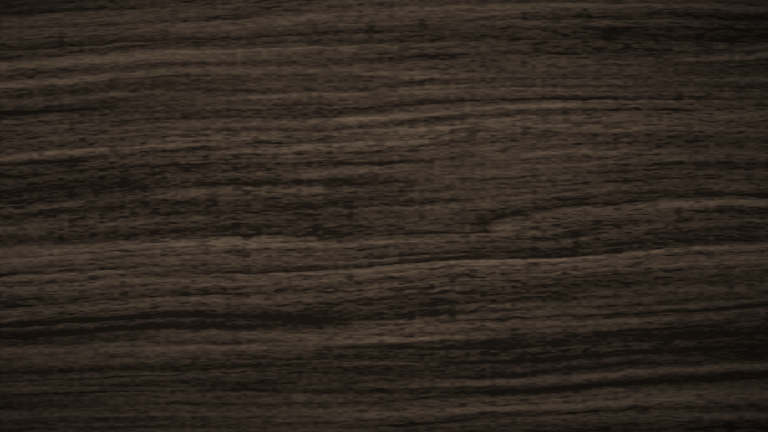
A WebGL 2 fragment shader for this texture:

```glsl
#version 300 es
precision highp float;
// Dark walnut veneer: long horizontal grain, one slender eye, fine pores and a soft vignette.

uniform vec2 u_resolution;
out vec4 fragColor;

const vec3 DARK_WOOD = vec3(0.083, 0.067, 0.051);
const vec3 LIGHT_WOOD = vec3(0.350, 0.293, 0.242);
const float BASE_TONE = 0.475;
const float GRAIN_TILT = 0.045;
const float WARP_AMOUNT = 0.065;
const float SERRATION = 0.0045;
const vec2 EYE_CENTER = vec2(1.06, 0.455);
const vec2 EYE_SIZE = vec2(0.34, 0.034);
const float EYE_LIFT = 0.056;
const float RING_COUNT = 31.0;
const float PORE_DEPTH = 0.26;
const float SPECKLE = 0.30;
const float VIGNETTE_CENTER = 1.19;
const float VIGNETTE_FALLOFF = 1.35;

float hash(vec2 cell) {
    vec3 q = fract(cell.xyx * vec3(0.1031, 0.1030, 0.0973));
    q += dot(q, q.yzx + 33.33);
    return fract((q.x + q.y) * q.z);
}

float noise(vec2 p) {
    vec2 cell = floor(p);
    vec2 f = fract(p);
    f = f * f * (3.0 - 2.0 * f);
    float low = mix(hash(cell), hash(cell + vec2(1.0, 0.0)), f.x);
    float high = mix(hash(cell + vec2(0.0, 1.0)), hash(cell + vec2(1.0, 1.0)), f.x);
    return mix(low, high, f.y);
}

float signedNoise(vec2 p) {
    return noise(p) - 0.5;
}

// Height across the grain: constant along each fibre.
float fibreHeight(vec2 p) {
    float height = p.y - GRAIN_TILT * p.x;
    height += WARP_AMOUNT * signedNoise(p * vec2(0.9, 2.3) + 7.0);
    height += 0.018 * signedNoise(p * vec2(2.6, 7.0) + 31.0);
    return height + SERRATION * signedNoise(p * vec2(26.0, 60.0));
}

// A peaked bump that closes the contours into a slender eye.
float eyeBump(vec2 p) {
    vec2 eye = (p - EYE_CENTER) / EYE_SIZE;
    eye.y += 1.2 * signedNoise(vec2(p.x * 3.0, 5.0));
    return EYE_LIFT * exp(0.2 - sqrt(dot(eye, eye) + 0.04));
}

// Growth rings: a slow rise in tone followed by a softened drop.
float growthRings(float x, float height) {
    float phase = height * RING_COUNT + 2.4 * noise(vec2(x * 0.7, height * 11.0) + 13.0);
    float ring = fract(phase);
    return ring * (1.0 - smoothstep(0.84, 1.0, ring)) - 0.43;
}

// Pale and dark bands that follow the rings.
float bandTone(float x, float height) {
    float tone = 0.38 * signedNoise(vec2(x * 0.45, height * 8.0) + 3.0);
    tone += 0.46 * signedNoise(vec2(x * 0.7, height * 35.0) + 19.0);
    tone += 0.40 * signedNoise(vec2(x * 1.6, height * 78.0) + 43.0);
    tone += 0.26 * growthRings(x, height);

    float streak = noise(vec2(x * 0.9, height * 50.0) + 97.0);
    tone += 0.30 * smoothstep(0.62, 0.90, streak);
    float vein = abs(signedNoise(vec2(x * 0.7, height * 24.0) + 59.0));
    return tone - 0.20 * (1.0 - smoothstep(0.0, 0.08, vein));
}

// Short fibres, patches of dark pores and a faint speckle.
float fibreTone(vec2 p, float height) {
    float tone = 0.30 * signedNoise(vec2(p.x * 7.0, height * 150.0) + 71.0);
    float pore = noise(vec2(p.x * 42.0, height * 230.0) + 11.0);
    float patches = smoothstep(0.25, 0.75, noise(vec2(p.x * 2.0, height * 15.0) + 83.0));
    tone -= PORE_DEPTH * smoothstep(0.55, 0.85, pore) * mix(0.4, 1.0, patches);
    return tone + SPECKLE * signedNoise(p * vec2(85.0, 240.0));
}

void main() {
    vec2 uv = gl_FragCoord.xy / u_resolution;
    vec2 p = gl_FragCoord.xy / u_resolution.y;
    float height = fibreHeight(p);
    float tone = BASE_TONE + bandTone(p.x, height + eyeBump(p)) + fibreTone(p, height);
    vec3 color = mix(DARK_WOOD, LIGHT_WOOD, clamp(tone, 0.04, 1.2));

    // Light falls off toward the corners.
    vec2 offset = uv - vec2(0.47, 0.52);
    color *= VIGNETTE_CENTER - VIGNETTE_FALLOFF * dot(offset, offset);
    fragColor = vec4(color, 1.0);
}
```
